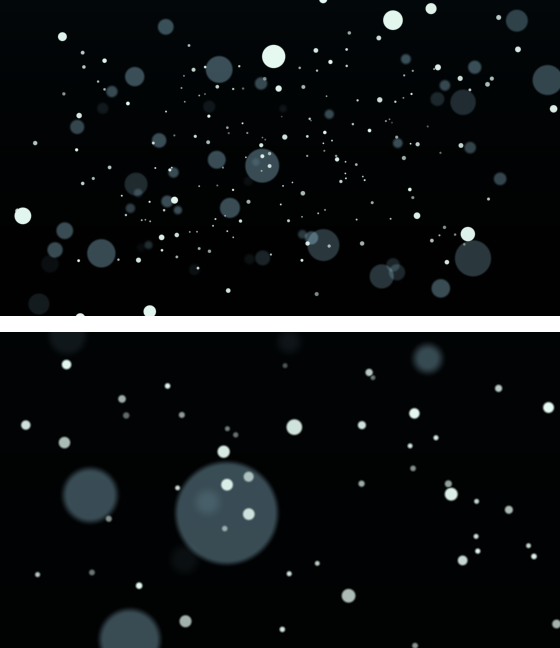
Top: the whole. Bottom: its middle third, enlarged.
Write a Shadertoy shader that draws this background.

```glsl
const int SOFT_COUNT = 50;
const int SPARK_COUNT = 175;

const vec3 SOFT_COLOUR = vec3(0.22, 0.29, 0.32);
const vec3 SPARK_COLOUR = vec3(0.90, 0.98, 0.95);

// Three random values from one number, without sine
vec3 hash3(float n) {
    vec3 q = fract(vec3(n) * vec3(0.1031, 0.1030, 0.0973));
    q += dot(q, q.yzx + 33.33);
    return fract((q.xxy + q.yzz) * q.zyx);
}

// Coverage of a disc with a blurred rim
float disc(vec2 p, vec2 centre, float radius, float blur) {
    return 1.0 - smoothstep(radius - blur, radius + blur, length(p - centre));
}

// Random place in a centred frame; spread 1 fills the canvas
vec2 scatter(vec2 rnd, float spread, float aspect) {
    return (rnd - 0.5) * vec2(aspect, 1.0) * spread;
}

vec3 backdrop(float height) {
    return mix(vec3(0.002, 0.004, 0.005), vec3(0.008, 0.027, 0.035), height * height);
}

// Dim out-of-focus discs, larger ones reaching further out
float softLayer(vec2 p, float aspect, float pixel, float seed) {
    float light = 0.0;
    for (int i = 0; i < SOFT_COUNT; i++) {
        float size = (float(i) + 0.5) / float(SOFT_COUNT);
        vec3 rnd = hash3(float(i) + seed);
        float radius = 0.011 + 0.019 * size + 0.029 * pow(size, 6.0);
        float blur = max(mix(0.007, 0.004, size), pixel);
        vec2 centre = scatter(rnd.xy, mix(0.55, 1.1, size), aspect);
        float opacity = mix(0.12, 1.0, smoothstep(0.0, 0.75, rnd.z));
        light += opacity * disc(p, centre, radius, blur);
    }
    return light;
}

// Crisp bright dots: many tiny near the middle, a few large anywhere
float sparkLayer(vec2 p, float aspect, float pixel, float seed) {
    float light = 0.0;
    for (int i = 0; i < SPARK_COUNT; i++) {
        float size = (float(i) + 0.5) / float(SPARK_COUNT);
        vec3 rnd = hash3(float(i) + seed);
        float radius = 0.0024 + 0.0068 * size * size + 0.031 * pow(size, 40.0);
        float blur = max(0.0018, 0.8 * pixel);
        vec2 centre = scatter(rnd.xy, mix(0.5, 1.05, pow(size, 1.4)), aspect);
        float opacity = mix(mix(0.3, 1.0, sqrt(rnd.z)), 1.0, pow(size, 4.0));
        light = max(light, opacity * disc(p, centre, radius, blur));
    }
    return light;
}

void mainImage(out vec4 fragColor, in vec2 fragCoord) {
    float pixel = 1.0 / iResolution.y;
    float aspect = iResolution.x * pixel;
    vec2 p = (fragCoord - 0.5 * iResolution.xy) * pixel;

    vec3 colour = backdrop(p.y + 0.5);
    colour += SOFT_COLOUR * min(softLayer(p, aspect, pixel, 311.0), 1.5);
    colour = mix(colour, SPARK_COLOUR, sparkLayer(p, aspect, pixel, 47.0));

    fragColor = vec4(colour, 1.0);
}
```
